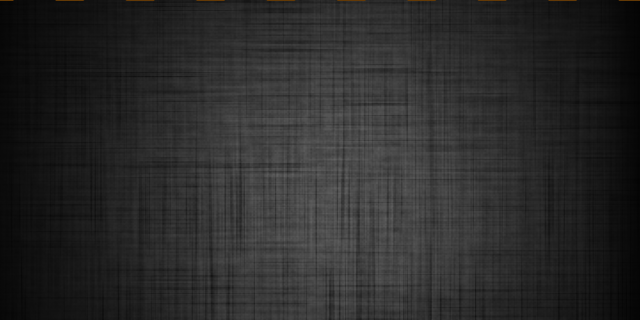
Give the GLSL for this texture, as a WebGL 2 fragment shader.

```glsl
#version 300 es
precision highp float;
// Dark woven linen lit by a soft off-centre glow, with a dashed amber trim on the top edge.

#define GLOW_CENTER vec2(0.525, 0.41)
#define GLOW_SPREAD vec2(0.36, 0.74)
#define GLOW_PEAK 0.283
#define BASE_LEVEL 0.017
#define THREAD_DENSITY 190.0
#define THREAD_CONTRAST 0.40
#define SCRATCH_DENSITY 165.0
#define SCRATCH_DEPTH 0.30
#define GRAIN_CONTRAST 0.13
#define TRIM_PERIOD 0.110
#define TRIM_HEIGHT 0.003
#define TRIM_COLOR vec3(0.40, 0.23, 0.02)

uniform vec2 u_resolution;
out vec4 fragColor;

float hash(vec2 p) {
    return fract(sin(dot(p, vec2(127.1, 311.7))) * 43758.5453);
}

float valueNoise(vec2 p) {
    vec2 cell = floor(p);
    vec2 f = fract(p);
    f = f * f * (3.0 - 2.0 * f);
    float low = mix(hash(cell), hash(cell + vec2(1.0, 0.0)), f.x);
    float high = mix(hash(cell + vec2(0.0, 1.0)), hash(cell + vec2(1.0, 1.0)), f.x);
    return mix(low, high, f.y);
}

// Fibres running along p.x: layered stretched noise, centred on zero
float threads(vec2 p, float seed) {
    float sum = 0.0;
    float weight = 0.5;
    vec2 scale = vec2(6.0, THREAD_DENSITY);
    for (int i = 0; i < 3; i++) {
        sum += weight * (valueNoise(p * scale + seed) - 0.5);
        scale *= vec2(0.75, 0.5);
        weight *= 0.52;
        seed += 19.3;
    }
    return sum;
}

// Sparse dark lines along p.x that fade in and out
float scratches(vec2 p, float seed) {
    float line = valueNoise(vec2(p.x * 3.0, p.y * SCRATCH_DENSITY) + seed);
    float patches = valueNoise(p * vec2(2.5, 14.0) + seed * 2.0);
    return smoothstep(0.62, 0.92, line) * mix(0.4, 1.0, patches);
}

void main() {
    vec2 uv = gl_FragCoord.xy / u_resolution;
    vec2 p = vec2(uv.x * u_resolution.x / u_resolution.y, uv.y);

    // Glow with a darkened border
    vec2 d = (uv - GLOW_CENTER) / GLOW_SPREAD;
    float light = BASE_LEVEL + GLOW_PEAK * exp(-dot(d, d));
    light *= smoothstep(-0.10, 0.06, uv.x) * smoothstep(-0.05, 0.08, 1.0 - uv.x);

    // Weave: horizontals lead near the top, verticals near the bottom
    float upper = smoothstep(0.2, 0.9, uv.y);
    float weft = mix(0.8, 1.2, upper);
    float warp = mix(1.2, 0.7, upper);
    float weave = 1.06 + THREAD_CONTRAST * (weft * threads(p, 3.7) + warp * threads(p.yx, 61.2));
    weave -= SCRATCH_DEPTH * weft * scratches(p, 11.4);
    weave -= SCRATCH_DEPTH * warp * scratches(p.yx, 87.9);

    // Fine grain and faint mottling
    weave += GRAIN_CONTRAST * (valueNoise(p * 180.0) - 0.5);
    weave += GRAIN_CONTRAST * (valueNoise(p * vec2(38.0, 60.0) + 7.0) - 0.5);
    vec3 color = vec3(light * max(weave, 0.15));

    // Dashed trim
    vec2 pixel = 1.0 / u_resolution;
    float along = abs(mod(uv.x - 0.439 + 0.5 * TRIM_PERIOD, TRIM_PERIOD) - 0.5 * TRIM_PERIOD);
    float dash = 1.0 - smoothstep(-pixel.x, pixel.x, along - 0.2 * TRIM_PERIOD);
    float band = clamp((uv.y - 1.0 + TRIM_HEIGHT) / pixel.y + 0.5, 0.0, 1.0);
    color = mix(color, TRIM_COLOR, dash * band);

    fragColor = vec4(clamp(color, 0.0, 1.0), 1.0);
}
```
